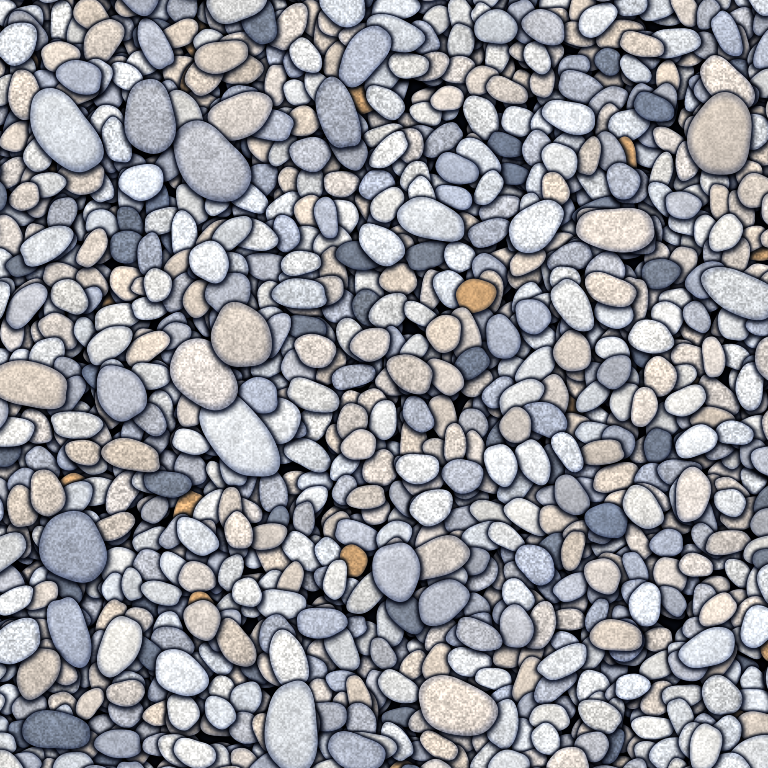
Give the GLSL for this texture, as a Shadertoy shader.

```glsl
// A bed of smooth beach pebbles: several jittered grids of rounded, turned
// ellipses are painted from the floor up. Each stone first casts a contact
// shadow on what lies below, then is shaded as a speckled, flat dome.

const int LAYER_COUNT = 5;
// Per layer: cells across the canvas, share of cells filled, radius in cells
const vec3 LAYERS[LAYER_COUNT] = vec3[LAYER_COUNT](
    vec3(27.0, 1.00, 0.57),
    vec3(25.0, 1.00, 0.55),
    vec3(23.0, 0.42, 0.55),
    vec3(17.0, 0.17, 0.53),
    vec3(11.0, 0.11, 0.50));

const float JITTER = 0.56;
const float MAX_REACH = 0.80;        // longest half axis, in cells
const float SHADOW_WIDTH = 0.0050;
const float SHADOW_DEPTH = 0.93;
const float GRAIN = 0.40;
const float MOTTLE = 0.10;

const vec3 GAP_COLOR = vec3(0.03, 0.04, 0.07);
const vec3 SHADOW_TINT = vec3(0.04, 0.07, 0.15);
const vec3 RIM_TINT = vec3(0.42, 0.47, 0.60);
const vec3 PALE_GREY = vec3(0.87, 0.88, 0.89);
const vec3 WARM_GREY = vec3(0.86, 0.82, 0.78);
const vec3 BLUE_GREY = vec3(0.71, 0.73, 0.78);
const vec3 SLATE = vec3(0.47, 0.51, 0.58);
const vec3 OCHRE = vec3(0.82, 0.66, 0.48);
const vec2 LIGHT_DIR = vec2(-0.35, 0.94);

vec4 hash4(vec2 p) {
    vec4 q = fract(p.xyxy * vec4(0.1031, 0.1030, 0.0973, 0.1099));
    q += dot(q, q.wzxy + 33.33);
    return fract((q.xxyz + q.yzzw) * q.zywx);
}

float noise(vec2 p) {
    vec2 i = floor(p), f = fract(p);
    f = f * f * (3.0 - 2.0 * f);
    float low = mix(hash4(i).x, hash4(i + vec2(1, 0)).x, f.x);
    float high = mix(hash4(i + vec2(0, 1)).x, hash4(i + vec2(1, 1)).x, f.x);
    return mix(low, high, f.y);
}

mat2 rotation(float a) {
    float c = cos(a), s = sin(a);
    return mat2(c, s, -s, c);
}

// Scaled radius of a rounded, slightly lopsided ellipse: 1 on its outline
float pebbleRadius(vec2 p, vec2 axes, vec4 rnd) {
    vec2 q = abs(p / axes) + 1e-4;
    float power = mix(1.9, 2.5, rnd.x);
    float r = pow(pow(q.x, power) + pow(q.y, power), 1.0 / power);
    float a = atan(p.y / axes.y, p.x / axes.x + 1e-5);
    float bulge = 0.07 * sin(a + 6.28 * rnd.y) + 0.05 * sin(3.0 * a + 6.28 * rnd.z)
                + 0.02 * sin(5.0 * a + 6.28 * rnd.w);
    return r / (1.0 + bulge);
}

vec3 stoneColor(vec4 rnd) {
    vec3 c = mix(PALE_GREY, WARM_GREY, step(0.38, rnd.x));
    c = mix(c, BLUE_GREY, step(0.69, rnd.x));
    c = mix(c, SLATE, step(0.94, rnd.x));
    c = mix(c, OCHRE, step(0.988, rnd.x));
    c *= mix(0.90, 1.06, rnd.y);
    return c * mix(vec3(0.98, 0.995, 1.02), vec3(1.02, 1.0, 0.97), rnd.z);
}

void mainImage(out vec4 fragColor, in vec2 fragCoord) {
    vec2 uv = fragCoord / iResolution.y;
    float pixel = 1.0 / iResolution.y;
    float grain = 0.7 * noise(uv * 470.0) + 0.3 * noise(uv * 230.0 + 17.0) - 0.5;
    float mottle = noise(uv * 75.0 + 5.0) - 0.5;
    vec3 color = GAP_COLOR;

    for (int layer = 0; layer < LAYER_COUNT; layer++) {
        float level = float(layer);
        vec3 setup = LAYERS[layer];
        mat2 turn = rotation(0.4 + 1.3 * level);
        vec2 gridPos = turn * uv * setup.x + 40.0 + 13.7 * level;
        vec2 home = floor(gridPos);

        for (int k = 0; k < 9; k++) {
            vec2 cell = home + vec2(k % 3, k / 3) - 1.0;
            vec4 place = hash4(cell + 71.0 * level);
            vec4 form = hash4(cell + 71.0 * level + 311.0);
            vec4 tone = hash4(cell + 71.0 * level + 727.0);
            if (place.w > setup.y) continue;

            // Outline, with distance measured along the ray from the centre
            vec2 offset = gridPos - cell - 0.5 - JITTER * (place.xy - 0.5);
            vec2 p = rotation(6.28 * place.z) * offset;
            float stretch = sqrt(mix(1.08, 1.95, form.x));
            float size = setup.z * mix(0.78, 1.12, tone.w);
            vec2 axes = min(size * vec2(stretch, 1.0 / stretch), MAX_REACH);
            float r = max(pebbleRadius(p, axes, form), 1e-3);
            float dist = length(p) * (1.0 - 1.0 / r) / setup.x;

            // Compact contact shadow, wider on the side away from the light
            vec2 outward = offset * turn / max(length(offset), 1e-3);
            float facing = dot(outward, LIGHT_DIR);
            float fall = max(dist, 0.0) / (SHADOW_WIDTH * (1.0 - 0.35 * facing));
            color = mix(color, color * SHADOW_TINT, SHADOW_DEPTH * exp(-fall * fall));

            // Flat-topped stone with a narrow, cool rim
            float dome = smoothstep(-0.05, 0.26, 1.0 - r);
            float lit = mix(0.30, 1.0, dome) + 0.16 * facing * r * r;
            vec3 stone = stoneColor(tone) * mix(RIM_TINT, vec3(1.03), lit);
            stone *= 1.0 + GRAIN * grain * mix(0.7, 1.5, form.w) + MOTTLE * mottle;
            color = mix(color, stone, smoothstep(0.6, -0.6, dist / pixel));
        }
    }
    fragColor = vec4(clamp(color, 0.0, 1.0), 1.0);
}
```
